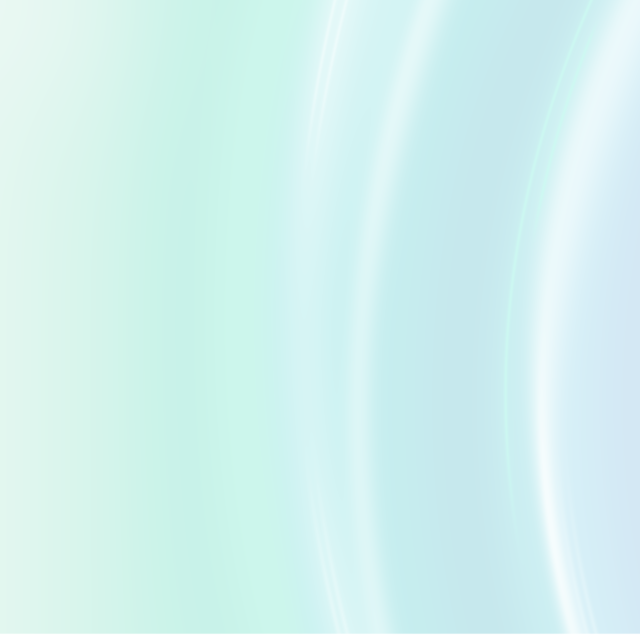
Write a Shadertoy shader that draws this background.

```glsl
// Pale mint to ice-blue gradient crossed by soft curved ribbons of light.

// Signed horizontal distance to a bowed vertical curve whose leftmost point is apex.
float curveDist(vec2 p, vec2 apex, float bend) {
    float dy = p.y - apex.y;
    return p.x - apex.x - bend * dy * dy;
}

// Soft ridge with separate falloff on its left and right sides.
float glow(float d, float leftWidth, float rightWidth) {
    float t = d / (d < 0.0 ? leftWidth : rightWidth);
    return exp(-t * t);
}

vec3 backdrop(vec2 p) {
    // The bands bow more strongly towards the right.
    float bend = 0.25 * smoothstep(0.1, 0.45, p.x) + 0.1 * smoothstep(0.6, 0.85, p.x);
    float centre = mix(0.5, 0.37, smoothstep(0.42, 0.58, p.x));
    float u = curveDist(p, vec2(0.0, centre), bend);

    vec3 col = mix(vec3(0.892, 0.968, 0.940), vec3(0.848, 0.960, 0.925), smoothstep(-0.04, 0.15, u));
    col = mix(col, vec3(0.785, 0.950, 0.912), smoothstep(0.10, 0.29, u));
    col = mix(col, vec3(0.800, 0.965, 0.925), smoothstep(0.29, 0.37, u));
    col = mix(col, vec3(0.790, 0.945, 0.945), smoothstep(0.38, 0.46, u));
    col = mix(col, vec3(0.775, 0.930, 0.935), smoothstep(0.53, 0.62, u));
    col = mix(col, vec3(0.778, 0.910, 0.930), smoothstep(0.61, 0.71, u));
    col = mix(col, vec3(0.800, 0.935, 0.948), smoothstep(0.73, 0.82, u));
    col = mix(col, vec3(0.838, 0.938, 0.968), smoothstep(0.82, 0.87, u));
    col = mix(col, vec3(0.830, 0.910, 0.958), smoothstep(0.88, 0.99, u));

    // Brighter upper left corner
    return mix(col, vec3(0.93, 0.975, 0.96), 0.6 * glow(length(p - vec2(0.0, 1.0)), 0.2, 0.2));
}

void mainImage(out vec4 fragColor, in vec2 fragCoord) {
    vec2 p = fragCoord / iResolution.xy;
    vec3 col = backdrop(p);
    vec3 white = vec3(0.97, 0.995, 0.995);
    vec3 mint = vec3(0.80, 0.98, 0.945);
    float top = smoothstep(0.45, 1.0, p.y);
    float bottom = 1.0 - smoothstep(0.0, 0.35, p.y);

    // Left ribbon: wide haze, brighter towards both ends
    float left = curveDist(p, vec2(0.465, 0.514), 0.248);
    col = mix(col, white, (0.27 + 0.28 * top + 0.12 * bottom) * glow(left - 0.01, 0.038, 0.045));
    col = mix(col, white, 0.22 * top * glow(left - 0.09, 0.06, 0.06));

    // Middle ribbon
    float middle = curveDist(p, vec2(0.560, 0.357), 0.268);
    col = mix(col, white, (0.42 + 0.14 * top) * glow(middle, 0.021, 0.023 + 0.01 * top));

    // Right ribbon: narrow below, flaring upwards
    float right = curveDist(p, vec2(0.846, 0.370), 0.368);
    float flare = smoothstep(0.1, 1.0, p.y);
    col = mix(col, white, 0.65 * glow(right, 0.016 + 0.022 * flare, 0.022 + 0.035 * flare));
    float core = glow(p.y - 0.2, 0.3, 0.25);
    col = mix(col, vec3(1.0), 0.55 * core * glow(right, 0.007, 0.011));

    // Fine strands beside the left and right ribbons
    for (int i = 0; i < 2; i++) {
        float k = float(i);
        float upper = smoothstep(0.68, 0.92, p.y);
        col = mix(col, white, 0.5 * upper * glow(left - 0.018 * k * p.y, 0.003, 0.003));
        col = mix(col, white, 0.35 * bottom * glow(left - 0.013 * k, 0.004, 0.004));
        col = mix(col, white, 0.3 * bottom * glow(right - 0.022 - 0.014 * k, 0.004, 0.004));

        // Mint outlines; the inner one exists only in the upper part
        float outline = curveDist(p, vec2(0.790 + 0.023 * k, 0.383), 0.352);
        float reach = smoothstep(0.08 + 0.52 * k, 0.35 + 0.35 * k, p.y);
        reach *= 1.0 - k * smoothstep(0.92, 0.98, p.y);
        col = mix(col, mint, 0.75 * reach * glow(outline, 0.0028, 0.0028));
        col = mix(col, mint, 0.15 * reach * glow(outline, 0.012, 0.012));
    }

    // Thin white rim along the lower edge
    col = mix(vec3(1.0), col, smoothstep(0.002, 0.005, p.y));
    fragColor = vec4(col, 1.0);
}
```
